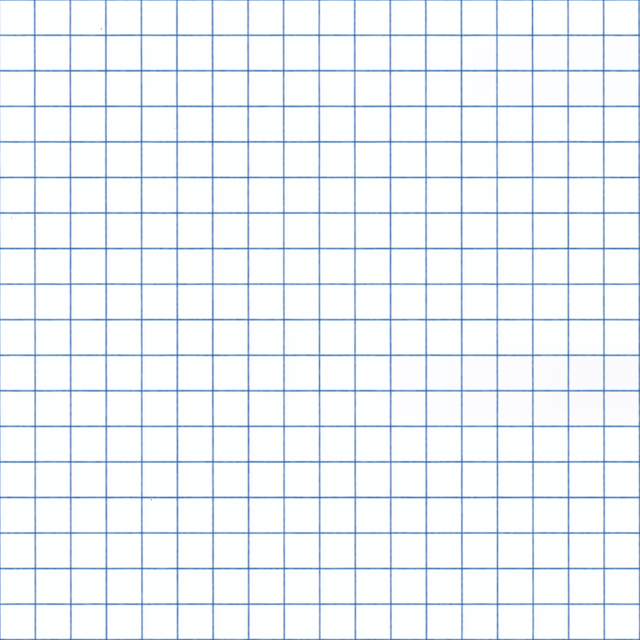
Give the GLSL for this pattern, as a WebGL 1 fragment shader.

```glsl
precision highp float;

uniform vec2 u_resolution;

const float CELLS = 18.0;
const float HALF_WIDTH = 0.0012;
const float INK_SPREAD = 0.0016;
const vec3 PAPER = vec3(0.994, 1.0, 1.0);
const vec3 LILAC = vec3(0.982, 0.975, 0.994);
const vec3 INK_ACROSS = vec3(0.27, 0.46, 0.68);
const vec3 INK_DOWN = vec3(0.32, 0.47, 0.69);
const vec3 SPECK = vec3(0.45, 0.46, 0.52);

float hash(vec2 p) {
  vec3 q = fract(vec3(p.xyx) * 0.1031);
  q += dot(q, q.yzx + 33.33);
  return fract((q.x + q.y) * q.z);
}

float noise(vec2 p) {
  vec2 i = floor(p);
  vec2 f = fract(p);
  f = f * f * (3.0 - 2.0 * f);
  float low = mix(hash(i), hash(i + vec2(1.0, 0.0)), f.x);
  float high = mix(hash(i + vec2(0.0, 1.0)), hash(i + 1.0), f.x);
  return mix(low, high, f.y);
}

// Ink coverage of one family of ruled lines
float ruledLines(float across, float along, float seed, float pixel) {
  float index = floor(across * CELLS + 0.5);
  float lane = index * 7.0 + seed;
  float wobble = (noise(vec2(along * 40.0, lane)) - 0.5) * 0.0002;
  float dist = abs(across - index / CELLS + wobble);
  float width = HALF_WIDTH * mix(0.94, 1.06, hash(vec2(index + 3.0, seed)));
  float soft = max(INK_SPREAD, 0.6 * pixel);
  float line = 1.0 - smoothstep(width - soft, width + soft, dist);
  float patches = noise(vec2(along * 14.0, lane + 2.0));
  float grain = noise(vec2(along * 210.0, lane + 4.0));
  return line * (0.82 + 0.06 * patches + 0.2 * grain);
}

// Thin ink is paler and bluer than dense ink
vec3 layInk(vec3 base, vec3 ink, float cover) {
  return mix(base, ink, pow(vec3(cover), vec3(1.0, 1.05, 1.25)));
}

// Soft bleed on the right of some stretches of the upright lines
float ghostBand(vec2 p) {
  float cell = p.x * CELLS;
  float offset = fract(cell);
  float band = smoothstep(0.03, 0.07, offset) * (1.0 - smoothstep(0.09, 0.16, offset));
  return band * smoothstep(0.45, 0.8, noise(vec2(floor(cell) * 5.0, p.y * 9.0)));
}

// Broad tinted areas, stronger towards the right
float paperTint(vec2 p) {
  float strip = smoothstep(0.32, 0.36, p.y) * (1.0 - smoothstep(0.43, 0.47, p.y));
  float top = 0.5 * smoothstep(0.8, 0.86, p.y) * (1.0 - smoothstep(0.92, 0.96, p.y));
  return max(strip, top) * smoothstep(0.4, 0.95, p.x);
}

// Rare dust flecks, one candidate in each square of a coarse grid
float dust(vec2 p, float pixel) {
  vec2 grid = p * 16.0;
  vec2 id = floor(grid);
  vec2 center = 0.2 + 0.6 * vec2(hash(id + 21.0), hash(id + 57.0));
  float radius = mix(0.0005, 0.0013, hash(id + 83.0));
  float dist = length(fract(grid) - center) / 16.0;
  float spot = 1.0 - smoothstep(radius - 0.5 * pixel, radius + 0.5 * pixel, dist);
  return spot * step(0.955, hash(id + 5.0));
}

void main() {
  float side = min(u_resolution.x, u_resolution.y);
  float pixel = 1.0 / side;
  vec2 uv = gl_FragCoord.xy / side;

  // Slight tilt of the uprights and small offset of the level lines
  vec2 sheet = uv + vec2(0.0003 + 0.001 * uv.y, -0.0005);

  float tint = max(0.7 * paperTint(uv), 0.6 * ghostBand(sheet));
  vec3 color = mix(PAPER, LILAC, tint);
  color = mix(color, SPECK, 0.7 * dust(uv, pixel));

  float down = ruledLines(sheet.x, sheet.y, 17.0, pixel) * 0.95;
  float level = ruledLines(sheet.y, sheet.x, 71.0, pixel);
  color = layInk(color, INK_DOWN, down);
  color = layInk(color, INK_ACROSS, level);
  color *= 1.0 - 0.15 * down * level;

  gl_FragColor = vec4(color, 1.0);
}
```
